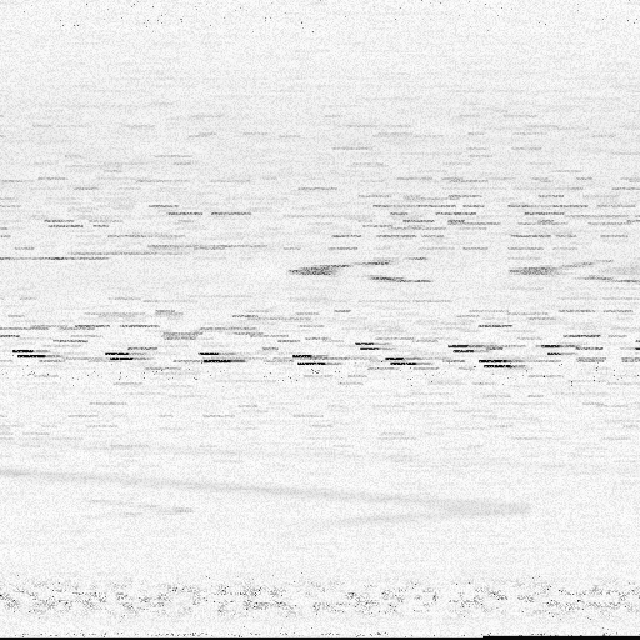
Give the GLSL for this texture, as a Shadertoy shader.

```glsl
// Pale grainy field crossed by rows of broken grey dashes, with dark pointed
// wedges, a drifting belt of black dashes and a faint broad wedge.
// Hashed rows give the dashes; bell curves set their strength by height.

const float GRID = 512.0;        // grain cells across the canvas
const float ROWS = 256.0;        // dash rows over the height
const float GRAIN = 0.1;         // depth of the fine grain
const float DASH_DEPTH = 0.62;   // darkness of the strongest dashes
const float BELT_PERIOD = 0.146; // spacing of the black dashes
const float BELT_SLOPE = 0.0185; // downward drift of the belt
const float CALM_Y = 0.424;      // quiet band, from the top

float hash(vec2 p) {
    vec3 q = fract(vec3(p.xyx) * 0.1031);
    q += dot(q, q.yzx + 33.33);
    return fract((q.x + q.y) * q.z);
}

float noise(vec2 p) {
    vec2 i = floor(p), f = fract(p);
    f = f * f * (3.0 - 2.0 * f);
    return mix(mix(hash(i), hash(i + vec2(1, 0)), f.x),
               mix(hash(i + vec2(0, 1)), hash(i + vec2(1, 1)), f.x), f.y);
}

float bell(float x, float centre, float width) {
    float d = (x - centre) / width;
    return exp(-d * d);
}

// Soft-edged interval from a to b
float span(float x, float a, float b, float soft) {
    return smoothstep(a - soft, a + soft, x) * (1.0 - smoothstep(b - soft, b + soft, x));
}

// Random dashes; one row in each three is strong
float dashes(float x, float row, float len, float density, float seed) {
    float strong = floor(3.0 * hash(vec2(floor(row / 3.0), seed + 13.0)));
    float gate = abs(mod(row, 3.0) - strong) < 0.5 ? 1.0 : 0.22;
    float u = x / len + 31.0 * hash(vec2(row, seed));
    float pick = hash(vec2(floor(u) + seed, row));
    float size = 0.35 + 0.6 * hash(vec2(row, floor(u) + seed + 7.0));
    return gate * smoothstep(1.0 - density, 1.0 - 0.3 * density, pick)
         * span(fract(u), 0.03, size, 0.02);
}

// Pointed wedge opening along dir: x is the arms, y the filled tip
vec2 wedge(vec2 p, vec2 tip, float dir, vec2 slope, float thick, float reach, float fill) {
    float d = (p.x - tip.x) * dir;
    float up = tip.y - slope.x * d, low = tip.y + slope.y * d;
    float arms = max(bell(p.y, up, thick), bell(p.y, low, thick));
    float inside = span(p.y, up - thick * 0.8, low + thick * 0.8, thick * 0.4);
    return vec2(arms * span(d, 0.0, reach, 0.006),
                inside * smoothstep(-0.003, 0.003, d) * (1.0 - smoothstep(fill * 0.5, fill, d)));
}

// Two upper tracks on the right, two lower ones on the left
float blackBelt(vec2 p) {
    float ink = 0.0;
    for (int k = 0; k < 4; k++) {
        bool right = k < 2;
        float start = (right ? -0.03 : 0.018) + 0.008 * float(k % 2);
        float u = (p.x - start) / BELT_PERIOD, j = floor(u);
        float y = (right ? 0.526 : 0.53) + 0.0092 * float(k) + BELT_SLOPE * (j * BELT_PERIOD + 0.04);
        y = (floor(y * ROWS) + 0.5) / ROWS;
        float size = (right ? 0.02 : 0.03) + 0.016 * hash(vec2(j, float(k) + 3.0));
        float range = right ? 0.85 * smoothstep(0.5, 0.54, p.x) : 1.0 - smoothstep(0.8, 0.86, p.x);
        float x = fract(u) * BELT_PERIOD;
        float body = max(span(x, 0.0, size, 0.003), 0.35 * span(x, 0.0, size + 0.025, 0.006));
        ink = max(ink, range * body * span(p.y, y - 0.0018, y + 0.0018, 0.0006));
    }
    return ink;
}

void mainImage(out vec4 fragColor, in vec2 fragCoord) {
    vec2 p = fragCoord / iResolution.xy;
    p.y = 1.0 - p.y;
    vec2 cell = floor(p * GRID);
    float grain = hash(cell), rough = hash(cell + 91.0);
    float row = floor(p.y * ROWS);
    vec2 stair = vec2(p.x, (row + 0.5) / ROWS);
    float patches = noise(vec2(p.x * 34.0, row));

    // Broad tone and row banding
    float haze = 0.006 + 0.036 * bell(p.y, 0.24, 0.13) + 0.02 * bell(p.y, 0.43, 0.07);
    haze *= 0.6 + 0.8 * noise(vec2(p.x * 14.0, p.y * 110.0));
    haze += 0.016 * hash(vec2(row, 5.0)) * noise(vec2(p.x * 12.0, row));

    // Dashes, held back in the calm band
    float calm = 1.0 - bell(p.y, CALM_Y, mix(0.023, 0.016, smoothstep(0.4, 0.6, p.x)));
    float strength = 0.16 * bell(p.y, 0.22, 0.07) + 0.55 * bell(p.y, 0.345, 0.06)
                   + 0.75 * bell(p.y, 0.525, 0.05) + 0.2 * bell(p.y, 0.64, 0.07) + 0.05;
    float streak = max(dashes(p.x, row, 0.07, 0.5, 2.0), 0.6 * dashes(p.x, row, 0.11, 0.45, 47.0));
    float ink = DASH_DEPTH * strength * calm * streak;

    // Long lines stepping upward on the left
    for (int i = 0; i < 3; i++) {
        float s = float(i), x0 = 0.125 * s - 0.02;
        float line = span(p.x, x0, x0 + 0.19, 0.005) * (0.4 + 0.6 * patches);
        ink = max(ink, 0.5 * line * bell(stair.y, 0.404 - 0.009 * s, 0.0018));
    }

    // Dark ragged wedges with a pale glow before each tip
    vec3 tipX = vec3(0.446, 0.79, 0.93), weight = vec3(0.5, 0.38, 0.13);
    vec2 jag = stair + vec2(0.02 * (hash(vec2(row, 71.0)) - 0.5), 0.0);
    for (int i = 0; i < 3; i++) {
        vec2 w = wedge(jag, vec2(tipX[i], CALM_Y), 1.0, vec2(0.085, 0.075), 0.003, 0.24, 0.095);
        ink = max(ink, weight[i] * max(w.x * smoothstep(0.2, 0.55, patches), w.y * 0.85));
        haze *= 1.0 - 1.6 * weight[i] * bell(p.x, tipX[i] - 0.03, 0.035) * bell(p.y, CALM_Y, 0.012);
    }

    // Faint broad wedge, companion band and small wedge
    vec2 broad = wedge(p, vec2(0.83, 0.795), -1.0, vec2(0.069), 0.008, 0.86, 0.2);
    float lowFade = p.y > 0.795 ? smoothstep(0.4, 0.65, p.x) : 1.0;
    haze += (0.07 * max(broad.x * lowFade, broad.y) + 0.03 * bell(p.y, 0.69 + 0.045 * p.x, 0.007))
          * (0.6 + 0.8 * patches);
    vec2 small = wedge(stair, vec2(0.3, 0.798), -1.0, vec2(0.1, 0.06), 0.004, 0.17, 0.04);
    ink = max(ink, 0.15 * max(small.x * patches, small.y));

    // Short flecks near the bottom and scattered specks
    float clump = smoothstep(0.35, 0.8, noise(vec2(p.x * 75.0, row * 0.7)));
    float low = bell(p.y, 0.935, 0.025);
    ink = max(ink, 0.3 * clump * low * step(0.45, hash(cell + 33.0)));
    float density = 0.008 * (1.0 - smoothstep(0.03, 0.06, p.y))
                  + clump * (0.05 * low + 0.05 * bell(p.y, 0.583, 0.014) + 0.4 * bell(p.y, 0.992, 0.002));
    float speck = step(1.0 - density, hash(cell + 217.0)) * (0.15 + 0.4 * rough);

    // Combine grain, ink and foot line
    float tone = 1.0 - haze - GRAIN * grain * grain - ink * (0.35 + 0.95 * rough) - speck;
    tone = mix(tone, 0.05, blackBelt(p) * (0.45 + 0.55 * step(0.22, rough)));
    float foot = p.x > 0.755 ? 0.9935 : 0.9965;
    tone = mix(tone, 0.03, smoothstep(foot - 0.001, foot + 0.001, p.y));
    fragColor = vec4(vec3(clamp(tone, 0.0, 1.0)), 1.0);
}
```
